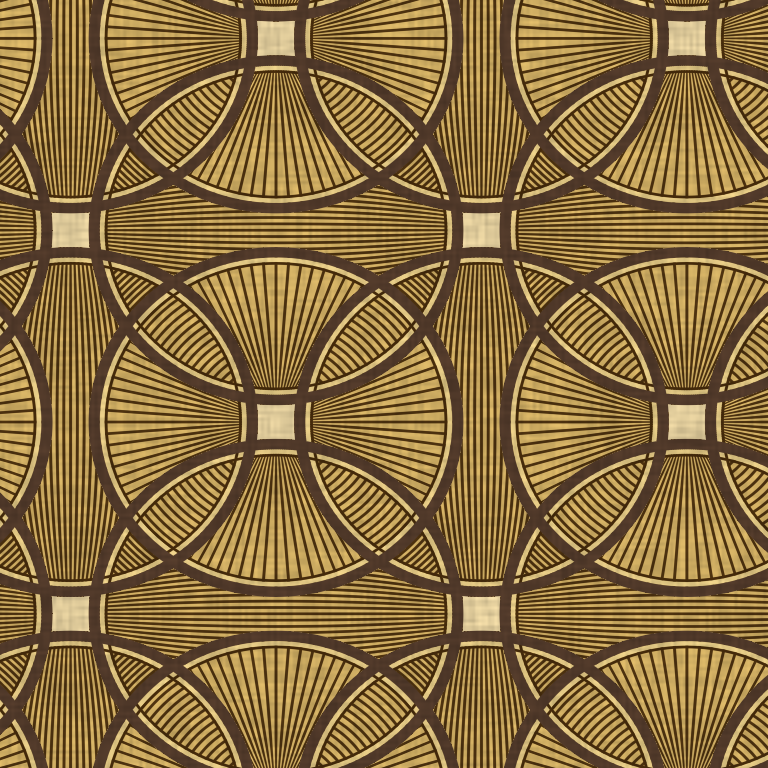
This pattern is drawn by a Shadertoy shader. Its source:

```glsl
// Interlaced ring lattice with small pale squares, ray fans and hatched lenses.
// One mirrored quarter cell holds three circles; their signed distances choose
// which hatch fills each region. A fine linen weave tints the whole cloth.

const vec2  CELL        = vec2(0.535, 0.4995);   // repeat size in canvas heights
const vec2  ORIGIN      = vec2(0.3594, 0.4505);  // center of one pale square
const float RADIUS      = 0.456;                 // outer ring edge, in cells
const float BAND        = 0.027;                 // heavy ring stroke
const float STRIPE      = 0.012;                 // pale stripe inside the stroke
const float RIM         = 0.007;                 // thin line inside the stripe
const float LINE_HALF   = 0.0036;                // half width of hatch lines
const float FAN_STEP    = 0.074;                 // slope between fan rays
const float STRIP_MID   = 0.0165;                // strip line gap at its middle
const float STRIP_END   = 0.0065;                // strip line gap at the squares
const float LENS_INNER  = 0.0190;                // arc gap inside the main circle
const float LENS_OUTER  = 0.0135;                // arc gap outside it
const float THREADS     = 240.0;                 // threads per canvas height
const float WEAVE_DEPTH = 0.13;

const vec3 GOLD   = vec3(0.80, 0.67, 0.38);
const vec3 PALE   = vec3(0.86, 0.76, 0.50);
const vec3 SQUARE = vec3(0.87, 0.79, 0.60);
const vec3 RING   = vec3(0.31, 0.22, 0.16);
const vec3 INK    = vec3(0.26, 0.16, 0.04);

float hash(vec2 p) {
    vec3 h = fract(vec3(p.xyx) * 0.1031);
    h += dot(h, h.yzx + 33.33);
    return fract((h.x + h.y) * h.z);
}

float noise(vec2 p) {
    vec2 i = floor(p), f = fract(p);
    f = f * f * (3.0 - 2.0 * f);
    return mix(mix(hash(i), hash(i + vec2(1, 0)), f.x),
               mix(hash(i + vec2(0, 1)), hash(i + vec2(1, 1)), f.x), f.y);
}

// Coverage of the interval lo..hi with softened ends
float span(float d, float lo, float hi, float aa) {
    return smoothstep(lo - aa, lo + aa, d) - smoothstep(hi - aa, hi + aa, d);
}

// Repeated lines; the width narrows where the gap gets tight
float hatch(float x, float gap, float aa) {
    float d = abs(fract(x / gap + 0.5) - 0.5) * gap;
    float halfWidth = min(LINE_HALF, 0.27 * gap);
    return 1.0 - smoothstep(halfWidth - aa, halfWidth + aa, d);
}

// Crossed threads, running along x and along y
float weave(vec2 uv) {
    float weft = noise(uv * THREADS * vec2(0.15, 1.0));
    float warp = noise(uv * THREADS * vec2(1.0, 0.15) + 71.0);
    return 0.5 * (weft + warp) - 0.5;
}

// Paints stripe, rim and heavy band of a ring from its signed distance
void addRing(float d, float aa, inout float stripe, inout float rim, inout float band) {
    float inner = -BAND - STRIPE;
    stripe = max(stripe, span(d, inner, -BAND, aa));
    rim    = max(rim, span(d, inner - RIM, inner, aa));
    band   = max(band, span(d, -BAND, 0.0, aa));
}

void mainImage(out vec4 fragColor, in vec2 fragCoord) {
    vec2 uv = fragCoord / iResolution.y;
    float aa = 0.65 / (iResolution.y * CELL.y);

    // Mirrored quarter cell: pale squares sit at (0,0) and (0.5,0.5)
    vec2 q = abs(fract((uv - ORIGIN) / CELL + 0.5) - 0.5);
    float dMain = length(q) - RADIUS;
    float dSide = length(q - vec2(0.5, 0.0)) - RADIUS;
    float dTop  = length(q - vec2(0.0, 0.5)) - RADIUS;
    bool inMain = dMain < 0.0, inSide = dSide < 0.0, inTop = dTop < 0.0;

    // Region fill
    vec3 color = GOLD;
    float lines = 0.0;
    vec2 r = inSide ? q : q.yx;
    if (inSide && inTop) {                       // lens: arcs around the square
        lines = hatch(length(q), inMain ? LENS_INNER : LENS_OUTER, aa);
    } else if (!inSide && !inTop) {              // pale square
        color = SQUARE;
    } else if (inMain) {                         // fan of rays from the square
        lines = hatch(r.y, max(r.x, 0.02) * FAN_STEP, aa);
    } else {                                     // strip bulging between squares
        float t = 2.0 * r.y;
        lines = hatch(0.5 - r.x, mix(STRIP_MID, STRIP_END, t * t), aa);
    }
    color = mix(color, INK, lines * 0.95);

    // Rings, dark strokes above the pale stripes
    float stripe = 0.0, rim = 0.0, band = 0.0;
    addRing(dMain, aa, stripe, rim, band);
    addRing(dSide, aa, stripe, rim, band);
    addRing(dTop, aa, stripe, rim, band);
    color = mix(color, PALE, stripe);
    color = mix(color, INK, rim);
    color = mix(color, RING, band);

    // Linen texture
    color *= 1.0 + 2.0 * WEAVE_DEPTH * weave(uv);
    fragColor = vec4(clamp(color, 0.0, 1.0), 1.0);
}
```
